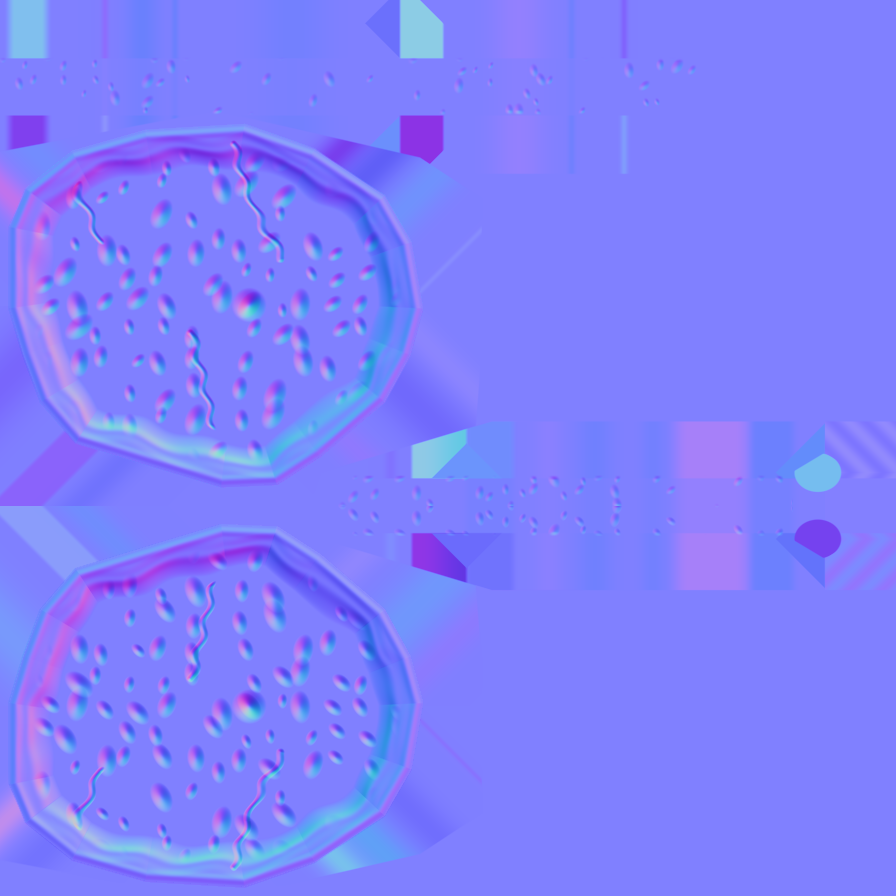
Give the GLSL for this texture map, as a WebGL 2 fragment shader.

```glsl
#version 300 es
precision highp float;
uniform vec2 u_resolution;
out vec4 fragColor;

float hash(vec2 p) { return fract(sin(dot(p, vec2(127.1, 311.7))) * 43758.5453); }
float bump(float x, float c, float w) { x = (x - c) / w; return exp(-x * x); }
float span(float x, float a, float b, float s) {
  return smoothstep(a - s, a + s, x) - smoothstep(b - s, b + s, x);
}
float cover(float d) {
  float w = 7.68 / u_resolution.y;
  return smoothstep(w, -w, d);
}

const vec2 OUTLINE[19] = vec2[19](
  vec2(.08, 1.95), vec2(.22, 1.62), vec2(.62, 1.3), vec2(1.25, 1.12), vec2(2.1, 1.07),
  vec2(2.7, 1.28), vec2(3.3, 1.68), vec2(3.53, 2.08), vec2(3.63, 2.65), vec2(3.52, 3.05),
  vec2(3.3, 3.45), vec2(2.75, 3.92), vec2(2.38, 4.16), vec2(1.9, 4.18), vec2(1.3, 4.),
  vec2(.65, 3.8), vec2(.35, 3.45), vec2(.2, 3.05), vec2(.08, 2.65));

float segment(vec2 p, vec2 a, vec2 b) {
  vec2 d = b - a;
  return length(p - a - d * clamp(dot(p - a, d) / dot(d, d), 0., 1.));
}

// Signed distance to the slab, negative inside
float slab(vec2 p) {
  float d = 1e3, side = 1.;
  for (int i = 0; i < 19; i++) {
    vec2 a = OUTLINE[i], b = OUTLINE[(i + 1) % 19];
    d = min(d, segment(p, a, b));
    if ((a.y > p.y) != (b.y > p.y) && p.x < a.x + (p.y - a.y) * (b.x - a.x) / (b.y - a.y)) side = -side;
  }
  return d * side;
}

// Scattered oval dents, one candidate per cell
float dents(vec2 p, float cell, float density) {
  vec2 id = floor(p / cell);
  float h = 0.;
  for (int j = -1; j <= 1; j++)
    for (int i = -1; i <= 1; i++) {
      vec2 c = id + vec2(i, j);
      if (hash(c + 7.3) > density) continue;
      vec2 q = p - (c + .2 + .6 * vec2(hash(c), hash(c + 31.7))) * cell;
      float r = cell * mix(.16, .38, hash(c + 4.1)), t = 1.1 + 1.4 * hash(c + 9.2);
      q = mat2(cos(t), -sin(t), sin(t), cos(t)) * q;
      h -= .42 * r * smoothstep(1., 0., length(q / vec2(r * 1.6, r)));
    }
  return h;
}

float relief(vec2 p) {
  float inset = -slab(p);
  if (inset < 0.) {
    float band = span(p.y, .52, .97, .02) * step(p.x, 6.) + span(p.y, 4.1, 4.34, .02) * step(2.8, p.x) * step(p.x, 6.8);
    return band > 0. ? .45 * band * dents(p, .13, .3) : 0.;
  }
  // Raised rim and bowl
  float wave = .03 * sin(p.x * 9. + sin(p.y * 7.));
  float h = .012 * bump(inset, .06, .035) - .085 * smoothstep(.08, .36, inset + wave);
  h += .012 * bump(inset + wave, .2, .04);
  float floorMask = smoothstep(.15, .35, inset);
  h += floorMask * dents(p, .25, .82);
  h -= .055 * smoothstep(.15, 0., length(p - vec2(2.14, 2.62)));
  // Cracks
  vec2 k = p + .025 * vec2(sin(p.y * 23.), sin(p.x * 19.));
  float crack = min(segment(k, vec2(2., 1.25), vec2(2.12, 1.65)), segment(k, vec2(2.12, 1.65), vec2(2.43, 2.25)));
  crack = min(crack, segment(k, vec2(1.64, 2.85), vec2(1.83, 3.65)));
  crack = min(crack, segment(k, vec2(.65, 1.6), vec2(.85, 2.05)));
  return h - .014 * smoothstep(.035, 0., crack);
}

// Streaks running outward from the slab corners
vec2 streaks(vec2 p) {
  float s = p.x + p.y, d = p.y - p.x;
  if (p.x > 1.85 && p.y < 2.62)
    return vec2(-.05, -.5) * bump(s, 4.2, .2) + vec2(-.25, -.25) * bump(s, 4.65, .25)
      + vec2(-.12, .14) * bump(s, 5.25, .25) + vec2(.06, .1) * bump(s, 6.1, .03);
  if (p.x > 1.85)
    return vec2(.1, .05) * bump(d, -.7, .2) + vec2(-.12, -.18) * bump(d, -.1, .35) + vec2(.12, -.05) * bump(d, .8, .2);
  if (p.y > 2.62)
    return vec2(-.06, -.2) * bump(s, 3.3, .4) + vec2(.08, -.22) * span(s, 4.25, 4.7, .03) + vec2(-.12, -.1) * bump(s, 5., .2);
  return vec2(.5, -.1) * bump(d, 1.6, .2) + vec2(-.1, .1) * bump(d, 1., .25);
}

vec2 upperStrip(vec2 p) {
  float x = p.x, y = .745 - abs(p.y - .745), side = cover(y - .5);
  float across = .1 * bump(x, .9, .03) - .17 * bump(x, 1.22, .14) - .15 * bump(x, 1.5, .03)
    - .1 * bump(x, 2.5, .3) + .15 * bump(x, 4.45, .22) - .12 * bump(x, 4.9, .03);
  float along = .5 * span(x, .08, .4, .05) - .15 * bump(x, .9, .03) - .22 * bump(x, 5.35, .03);
  vec2 t = vec2(across * mix(.4, 1., side), along * side);
  t = mix(t, vec2(-.16, -.12), cover(abs(x - 3.43) + abs(y - .2) - .3) * cover(x - 3.43));
  t = mix(t, vec2(.1, .6), side * span(x, 3.43, 3.8, .015) * cover(x - y - 3.6));
  return t * vec2(1., p.y < .745 ? 1. : -1.);
}

vec2 lowerStrip(vec2 p) {
  float x = p.x, side = cover(p.y - 4.1);
  float across = .3 * span(x, 5.8, 6.4, .1) - .15 * span(x, 6.43, 6.8, .05) - .12 * bump(x, 5.1, .15)
    - .12 * span(x, 4., 4.4, .04) + .08 * bump(x, 4.7, .12) - .1 * bump(x, 5.6, .1) + .06 * step(7.07, x);
  vec2 t = vec2(across * mix(.5, 1., side), side * (.1 * span(x, 4., 4.4, .04) - .1 * bump(x, 3.35, .05)));
  t = mix(t, vec2(.12 - .35 * smoothstep(3.6, 4., x), .58), side * span(x, 3.53, 4., .02));
  t = mix(t, vec2(-.16, .16), side * cover(abs(x - 4.) + 3.8 - p.y));
  // Faceted knob near the right end
  float facet = abs(x - 7.07) + abs(p.y - 4.05);
  t = mix(t, vec2(-.22, .1), side * cover(facet - .42) * cover(x - 7.07));
  t += vec2(.08, .08) * sin(facet * 22.) * side * step(7.07, x);
  return mix(t, vec2(-.08, .48), cover(length((p - vec2(7.01, 4.05)) * vec2(1., 1.2)) - .2) * cover(3.88 - p.y + abs(x - 7.07) * .6));
}

void main() {
  // Canvas is 7.68 units wide, y down; the lower half mirrors the upper
  vec2 p = gl_FragCoord.xy / u_resolution * 7.68;
  p.y = 7.68 - p.y;
  float flip = p.y > 4.335 ? -1. : 1.;
  vec2 m = vec2(p.x, flip > 0. ? p.y : 8.67 - p.y);

  vec2 tilt = upperStrip(p) * cover(max(p.x - 6.25, p.y - 1.49));
  float surround = max(max(1.12 + .23 * (m.x - 2.6), 1.35 + .66 * (m.x - 3.6)), 1.3 - .19 * m.x) - m.y;
  surround = max(surround, m.x - 4.13 + .08 * max(m.y - 3., 0.));
  vec2 folded = streaks(m);
  float strip = max(max(3.61, 4.05 - .3 * (m.x - 2.75)) - m.y, 2.66 + .31 * (4.335 - m.y) - m.x);
  folded = mix(folded, lowerStrip(m), cover(strip));
  folded *= 1. - cover(slab(m));
  tilt = mix(tilt, folded * vec2(1., flip), max(cover(surround), max(cover(strip), cover(slab(m)))));

  // Surface slope
  float e = .012, h = relief(m);
  vec2 slope = vec2(h - relief(m + vec2(e, 0.)), relief(m + vec2(0., e)) - h) / e;
  tilt += slope * vec2(1., flip) / sqrt(1. + dot(slope, slope));
  tilt *= min(1., .95 / max(length(tilt), .001));
  fragColor = vec4(vec3(tilt, sqrt(1. - dot(tilt, tilt))) * .5 + .5, 1.);
}
```
